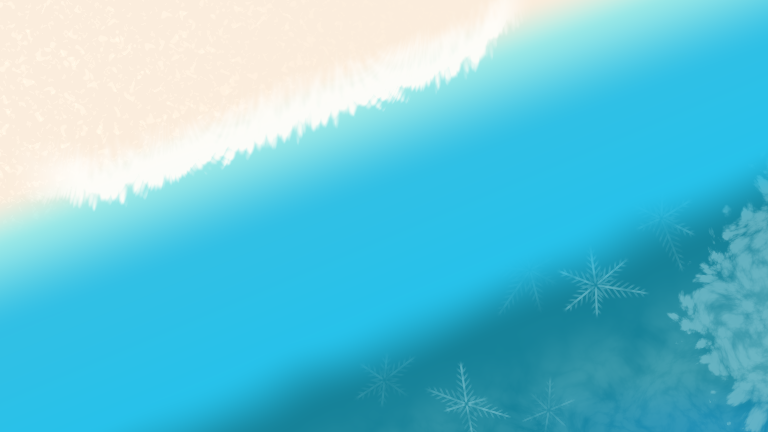
Reproduce this background procedurally as a WebGL 1 fragment shader.

```glsl
precision highp float;
// A slanted shoreline: speckled warm sand, a feathered foam band, clear blue
// water and a frosted teal corner. Signed offsets from two sloped lines drive
// the gradients; cellular noise and barbed spines give foam, grain and ice.

uniform vec2 u_resolution;

const vec3 SAND = vec3(0.985, 0.930, 0.865);
const vec3 FOAM = vec3(1.0, 0.992, 0.975);
const vec3 AQUA = vec3(0.66, 0.93, 0.91);
const vec3 WATER = vec3(0.195, 0.75, 0.895);
const vec3 BRIGHT_WATER = vec3(0.15, 0.76, 0.92);
const vec3 TEAL = vec3(0.085, 0.51, 0.60);
const vec3 HAZE = vec3(0.21, 0.59, 0.66);
const vec3 DEEP_BLUE = vec3(0.09, 0.55, 0.72);
const vec3 ICE = vec3(0.50, 0.76, 0.81);

float hash(vec2 p) {
  return fract(sin(dot(p, vec2(127.1, 311.7))) * 4375.85);
}

// Nearest feature point: x = distance, y = random value of its cell.
vec2 cellular(vec2 p) {
  vec2 cell = floor(p), f = p - cell, best = vec2(9.0, 0.0);
  for (int j = -1; j <= 1; j++) {
    for (int i = -1; i <= 1; i++) {
      vec2 o = vec2(float(i), float(j)), id = cell + o;
      float h = hash(id);
      float d = length(o + vec2(h, hash(id + 17.3)) - f);
      if (d < best.x) best = vec2(d, hash(id + 41.7));
    }
  }
  return best;
}

// Layered cellular relief, roughly 0 to 1.
float relief(vec2 p) {
  float sum = 0.0, amp = 0.5;
  for (int i = 0; i < 4; i++) {
    sum += amp * (1.0 - cellular(p).x);
    p = mat2(1.6, 1.2, -1.2, 1.6) * p + 5.2;
    amp *= 0.5;
  }
  return sum;
}

vec2 wobble(vec2 p, float freq) {
  return sin(p.yx * freq + 2.0 * sin(p * freq * 0.63));
}

// Sparse irregular flecks, only in cells whose random value is high.
float flecks(vec2 p, float scale, float density) {
  vec2 c = cellular(p * scale + 0.3 * wobble(p, scale * 3.0));
  return smoothstep(0.45, 0.2, c.x) * step(1.0 - density, c.y);
}

// One ice needle along +x with slanted side barbs.
float needle(vec2 q, float len) {
  float y = abs(q.y), rest = len - q.x;
  float inside = smoothstep(0.0, 0.008, q.x) * smoothstep(0.0, 0.02, rest);
  float core = smoothstep(0.004, 0.001, y);
  float barb = smoothstep(0.32, 0.08, abs(fract((q.x - y) * 62.0) - 0.5));
  barb *= smoothstep(0.01, 0.0, y - 0.2 * rest);
  return inside * max(core, 0.55 * barb);
}

float crystal(vec2 p, float radius, float seed) {
  float ice = 0.0;
  for (int i = 0; i < 6; i++) {
    float k = float(i), h = hash(vec2(k, seed));
    float a = k * 1.047 + 0.5 + seed + 0.5 * h;
    vec2 dir = vec2(cos(a), sin(a));
    vec2 q = vec2(dot(p, dir), dir.x * p.y - dir.y * p.x);
    ice = max(ice, needle(q, radius * (0.55 + 0.6 * h)));
  }
  return ice;
}

// Two rows of crystals, brightest in the middle of each row.
float crystals(vec2 p) {
  float ice = 0.0;
  for (int row = 0; row < 2; row++) {
    for (int i = 0; i < 3; i++) {
      float k = float(i), r = float(row), s = sin(1.57 * k);
      vec2 upper = vec2(1.227 + 0.152 * k, 0.375 + 0.06 * k - 0.095 * s);
      vec2 lower = vec2(0.89 + 0.19 * k, 0.12 - 0.035 * k - 0.02 * s);
      float strength = 0.3 + 0.45 * s + 0.1 * k;
      float shape = crystal(p - mix(upper, lower, r), 0.12 - 0.02 * r, k + 4.0 * r);
      ice = max(ice, strength * shape);
    }
  }
  return ice;
}

vec3 shore(vec2 p, float d, float depth) {
  vec3 water = mix(WATER, BRIGHT_WATER, smoothstep(-0.5, 0.0, depth));
  float speck = flecks(p, 48.0, 0.3) + 0.7 * flecks(p + 3.1, 95.0, 0.35);
  vec3 sand = SAND + 0.028 * speck * smoothstep(1.2, 0.1, p.x);
  vec3 col = mix(water, AQUA, smoothstep(-0.17, 0.10, d));
  return mix(col, sand, smoothstep(0.03, 0.155, d));
}

float foamMask(float x, float d) {
  float edge = 0.045 + 0.09 * smoothstep(0.3, 0.0, x) + 0.08 * smoothstep(1.08, 1.22, x);
  float lean = 0.5 * sin(x * 9.0) + 0.3 * sin(x * 23.0);
  float tuft = cellular(vec2((x + lean * d) * 34.0, d * 13.0)).x;
  float wisp = cellular(vec2((x - lean * d) * 75.0, d * 24.0)).x;
  float h = d - edge - 0.045 * (tuft - 0.4) - 0.022 * (wisp - 0.4);
  float band = smoothstep(-0.014, 0.016, h) * smoothstep(0.145, 0.045, h);
  return band * smoothstep(0.0, 0.2, x) * smoothstep(1.24, 1.14, x);
}

vec3 frostedCorner(vec2 p, float depth) {
  float grain = relief(p * 22.0 + 0.3 * wobble(p, 30.0));
  float cloud = relief(p * 5.0);
  vec3 col = mix(TEAL, HAZE, smoothstep(0.06, 0.32, depth) * smoothstep(0.25, 0.75, cloud));
  col = mix(col, DEEP_BLUE, 0.8 * smoothstep(0.15, 0.0, p.y) * smoothstep(1.1, 1.65, p.x));
  float inset = p.x - 1.58 - 0.6 * abs(p.y - 0.27);
  float patchMask = smoothstep(-0.015, 0.035, inset + 0.22 * (grain - 0.5));
  float texture = smoothstep(0.28, 0.7, grain);
  float film = 0.2 * texture * smoothstep(0.12, 0.4, depth);
  float ice = max(patchMask * (0.2 + 0.5 * texture), film);
  return mix(col, ICE, max(ice, 0.65 * crystals(p) * (0.4 + 0.8 * texture)));
}

void main() {
  vec2 p = gl_FragCoord.xy / u_resolution.y;
  p.x += 0.5 * (16.0 / 9.0 - u_resolution.x / u_resolution.y);
  float d = p.y - 0.394 - 0.37 * p.x;          // above the shoreline
  float depth = 0.427 * (p.x - 0.44) - p.y;    // below the frost line

  vec3 col = shore(p, d, depth);
  col = mix(col, FOAM, 0.95 * foamMask(p.x, d));
  float blend = smoothstep(-0.10, 0.09, depth + 0.008 * wobble(p, 14.0).x);
  col = mix(col, frostedCorner(p, depth), blend);
  gl_FragColor = vec4(col, 1.0);
}
```
